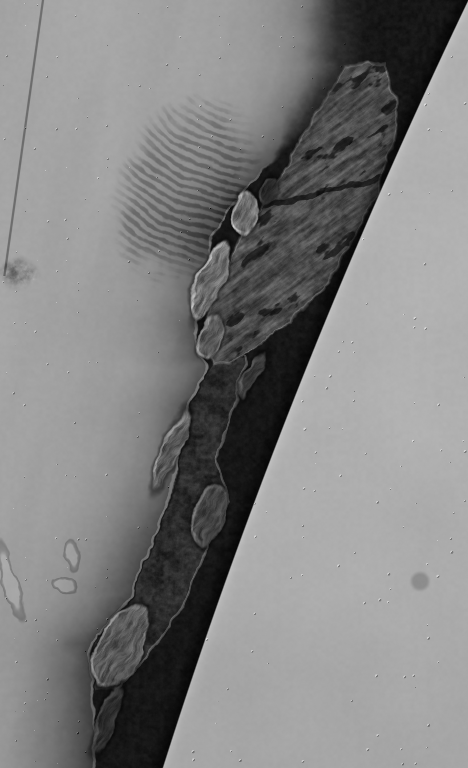
Reproduce this texture procedurally as a WebGL 1 fragment shader.

```glsl
precision highp float;
uniform vec2 u_resolution;

const float PAINT_TONE = .645;
const float PANEL_TONE = .69;
const float GAP_TONE = .085;
const float STRIP_TONE = .17;
const float FIBRE_TONE = .3;
const float SHADOW_DEPTH = .35;
const float SHADOW_REACH = .055;
const float RIDGE_PERIOD = .0108;
const float ROUGHNESS = .014;
const float TOP = .085;
const float WAIST = .475;
const float FOOT = .898;

float pixel, tone;
vec2 p, rough;

float hash(vec2 v) { return fract(sin(dot(v, vec2(127.1, 311.7))) * 4375.85); }

float noise(vec2 v) {
  vec2 i = floor(v), f = fract(v);
  f = f * f * (3. - 2. * f);
  return mix(mix(hash(i), hash(i + vec2(1, 0)), f.x),
             mix(hash(i + vec2(0, 1)), hash(i + 1.), f.x), f.y);
}

float fbm(vec2 v) {
  float sum = 0., amp = .53;
  for (int i = 0; i < 4; i++) {
    sum += amp * noise(v);
    v = mat2(1.6, 1.2, -1.2, 1.6) * v + 7.3;
    amp *= .5;
  }
  return sum;
}

float cover(float d) { return 1. - smoothstep(-pixel, pixel, d); }
float line(float d, float w) { return 1. - smoothstep(w, w + 1.5 * pixel, abs(d)); }

// Outline through eight evenly spaced knots
float outline(float start, float end, vec4 a, vec4 b) {
  float t = clamp((rough.y - start) / (end - start), 0., 1.) * 7.;
  vec4 k = t - vec4(0, 1, 2, 3);
  return dot(max(1. - abs(k), 0.), a) + dot(max(1. - abs(k - 4.), 0.), b);
}

// Ellipse given as centre and radii
float ellipse(vec4 e, float lean) {
  vec2 q = rough - e.xy;
  q.x += lean * q.y;
  return (length(q / e.zw) - 1.) * min(e.z, e.w);
}

// Streaked chip with a lit left rim and a dark surround
void chip(vec4 e, float lean, float fill) {
  float d = ellipse(e, lean);
  vec2 q = rough - e.xy;
  q.x += lean * q.y;
  float streak = fbm(vec2(q.x * 260. + q.y * 60., q.y * 70.)) - .5;
  tone *= .55 + .45 * smoothstep(0., .006, d);
  tone = mix(tone, fill * (1. + 1.1 * streak), cover(d));
  tone += line(d + .001, .0007) * fill * mix(.1, .6, smoothstep(-.3, .8, -q.x / e.z));
}

// Tiny pits with a lit side
float specks(float cells) {
  vec2 id = floor(p * cells);
  vec2 q = fract(p * cells) - .3 - .4 * vec2(hash(id + 3.7), hash(id + 9.1));
  float size = mix(.05, .17, hash(id + 5.3));
  float spot = 1. - smoothstep(size * .5, size, length(q));
  return step(.88, hash(id)) * spot * (q.x + q.y > 0. ? -.2 : .13);
}

float fingerprint() {
  float d = ellipse(vec4(.243, .247, .095, .115), .15);
  float area = 1. - smoothstep(-.038, .01, d + .05 * (fbm(p * 35.) - .5));
  float r = length(p - vec2(.335, .04)) + .014 * fbm(p * 18.);
  float ridge = .2 + .35 * sin(r * 6.2832 / RIDGE_PERIOD) + .6 * fbm(p * 140.);
  return area * (.04 + .14 * smoothstep(.25, .8, ridge));
}

float stain(vec4 e, float lean) {
  float d = ellipse(e, lean);
  return .05 * cover(d) - .13 * line(d, .0006);
}

float paint(float depth) {
  float c = PAINT_TONE - SHADOW_DEPTH * exp(-max(depth, 0.) / SHADOW_REACH);
  c -= .1 * smoothstep(.55, 1.05, p.y) * smoothstep(-.05, .15, p.x);
  c += .05 * (fbm(vec2(p.x * 22. + p.y * 5., p.y * 4.)) - .5);
  c += stain(vec4(.094, .722, .008, .019), 0.);
  c += stain(vec4(.085, .763, .014, .01), -.3);
  c += stain(vec4(.013, .757, .01, .047), -.3);
  c -= .22 * line(p.x - .056 + .14 * p.y, .0005) * step(p.y, .36);
  float smudge = 1. - smoothstep(-.018, 0., ellipse(vec4(.023, .357, .032, .025), 0.));
  return c - fingerprint() - .5 * smudge * (fbm(p * 110.) - .25) + specks(75.);
}

void main() {
  pixel = 1. / u_resolution.y;
  p = vec2(gl_FragCoord.x, u_resolution.y - gl_FragCoord.y) * pixel; // y runs down
  rough = p + ROUGHNESS * (vec2(fbm(p * 42.), fbm(p * 42. + 19.)) - .5);
  float x = rough.x, y = rough.y, grain = fbm(p * 190.) - .5;
  tone = GAP_TONE + .05 * grain;

  // Exposed lower strip
  float left = outline(WAIST, FOOT, vec4(.276, .247, .237, .221), vec4(.195, .173, .122, .124));
  float right = outline(WAIST, FOOT, vec4(.319, .301, .284, .298), vec4(.267, .241, .206, .15));
  float strip = max(max(left - x, x - right), max(WAIST - .01 - y, y - FOOT));
  tone = mix(tone, STRIP_TONE + .16 * grain + .12 * (fbm(p * 40.) - .5), cover(strip));
  tone += .2 * line(x - right, .0008) * step(strip, .003);

  // Fibrous upper layer
  float start = outline(TOP, WAIST, vec4(.45, .419, .384, .354), vec4(.313, .29, .268, .276));
  float end = outline(TOP, WAIST, vec4(.501, .52, .508, .492), vec4(.462, .432, .38, .297));
  float fibre = max(max(start - x, x - end), max(TOP - y, y - WAIST));
  vec2 along = mat2(.8, .6, -.6, .8) * p;
  float weave = FIBRE_TONE + .34 * (fbm(along * vec2(35, 210)) - .5) + .12 * grain;
  weave *= 1. - .6 * smoothstep(.64, .72, fbm(along * vec2(28, 60) + 4.));
  weave *= 1. - .6 * line(y - .262 + .25 * (x - .37), .003);
  tone = mix(tone, weave, cover(fibre)) + .12 * line(fibre, .0008);

  // Painted surface, fading softly into the gap at the top
  float bay = 1. - smoothstep(0., .12, abs(y - .28));
  float edge = mix(start - .012 - .03 * bay, left - .002, smoothstep(.465, .485, p.y));
  float depth = edge - x, soft = mix(.05, pixel, smoothstep(.1, .23, p.y));
  tone = mix(tone, paint(depth), smoothstep(-soft, soft, depth));
  tone += .16 * line(depth - .002, .0007) * smoothstep(.2, .26, p.y);

  // Lifted chips along the crack
  chip(vec4(.35, .249, .012, .018), .3, .16);
  chip(vec4(.319, .278, .016, .029), 0., .43);
  chip(vec4(.274, .365, .018, .05), .35, .42);
  chip(vec4(.275, .438, .015, .03), .2, .35);
  chip(vec4(.222, .586, .014, .049), .4, .34);
  chip(vec4(.328, .488, .01, .027), .5, .21);
  chip(vec4(.273, .67, .021, .039), .2, .26);
  chip(vec4(.158, .841, .032, .053), .35, .34);
  chip(vec4(.138, .938, .013, .043), .35, .17);

  // Bright panel and its contact shadow
  float panel = p.x - .61 + .48 * p.y - .082 * p.y * p.y;
  tone *= 1. - .6 * smoothstep(-.025, 0., panel);
  float face = PANEL_TONE + .04 * (fbm(p * 9.) - .5) - .04 * smoothstep(.5, 1., p.y);
  face += .08 * exp(-max(panel, 0.) / .006) + specks(62.);
  face -= .12 * (1. - smoothstep(.008, .015, length(p - vec2(.547, .757))));
  tone = mix(tone, face, cover(-panel)) + .025 * grain;
  gl_FragColor = vec4(vec3(clamp(tone, 0., 1.)), 1.);
}
```
